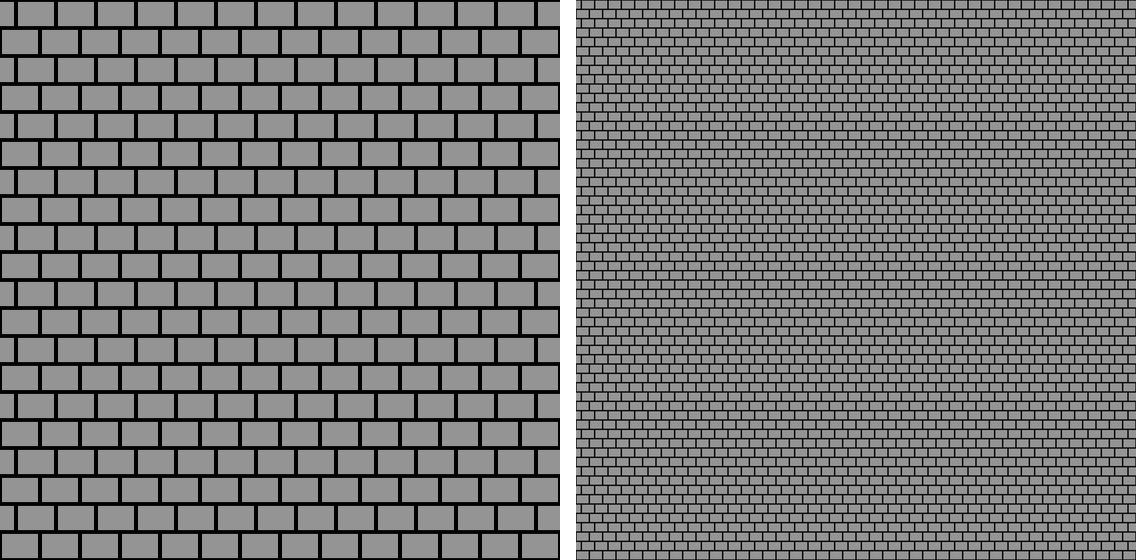
Left, the tile; right, the same tile 3 across and 3 down.
Give the GLSL for this pattern, as a WebGL 2 fragment shader.

```glsl
#version 300 es
precision highp float;
// Flat grey brick wall with black mortar: 14 bricks across, 20 courses down, odd courses shifted.

uniform vec2 u_resolution;
out vec4 fragColor;

void main() {
    vec2 grid = vec2(14.0, 20.0);
    vec2 wall = gl_FragCoord.xy / u_resolution * grid;

    // Shift every second course by two fifths of a brick
    wall.x -= 0.4 * mod(floor(wall.y), 2.0);

    // Distance inside the brick edge on each axis, in brick cells
    vec2 fromCentre = abs(fract(wall) - 0.5);
    vec2 inside = vec2(0.45, 0.432) - fromCentre;

    // Edges softened over one pixel
    vec2 pixel = grid / u_resolution;
    vec2 coverage = clamp(inside / pixel + 0.5, 0.0, 1.0);

    vec3 mortar = vec3(0.006);
    vec3 brick = vec3(0.58);
    fragColor = vec4(mix(mortar, brick, coverage.x * coverage.y), 1.0);
}
```
